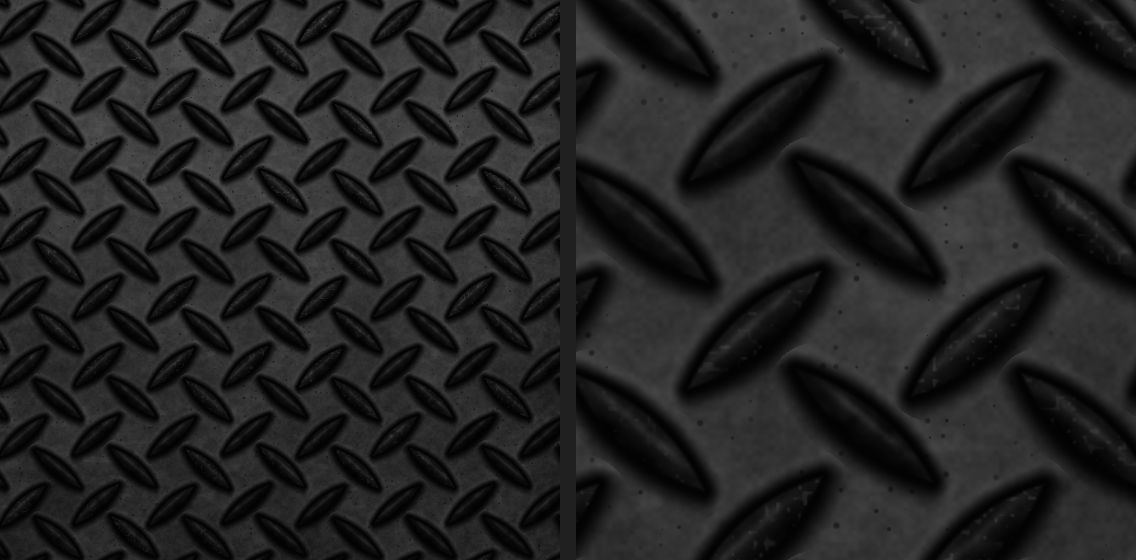
Left: the whole. Right: its middle third, enlarged.
Write a three.js fragment shader that draws this texture.

```glsl
varying vec2 vUv;

float hash(vec2 p) {
  vec3 q = fract(p.xyx * 0.1031);
  q += dot(q, q.yzx + 33.33);
  return fract((q.x + q.y) * q.z);
}

float noise(vec2 p) {
  vec2 i = floor(p), f = fract(p);
  f = f * f * (3.0 - 2.0 * f);
  return mix(mix(hash(i), hash(i + vec2(1.0, 0.0)), f.x),
             mix(hash(i + vec2(0.0, 1.0)), hash(i + 1.0), f.x), f.y);
}

float fbm(vec2 p) {
  float sum = 0.0, amp = 0.5;
  for (int i = 0; i < 4; i++) {
    sum += amp * noise(p);
    p = p * 2.03 + 17.0;
    amp *= 0.5;
  }
  return sum;
}

// Pointed lens: x across, y along
float lens(vec2 p, float halfLength, float halfWidth) {
  p = abs(p);
  float d = 0.5 * (halfLength * halfLength - halfWidth * halfWidth) / halfWidth;
  vec3 arc = halfLength * p.x < d * (p.y - halfLength)
    ? vec3(0.0, halfLength, 0.0) : vec3(-d, 0.0, d + halfWidth);
  return length(p - arc.xy) - arc.z;
}

// Nearest lug of one slant: distance, across (upward), along, random value
vec4 nearestLug(vec2 p, vec2 origin, float slant) {
  vec2 pitch = vec2(0.1334, 0.1232);
  vec2 cell = floor((p - origin) / pitch + 0.5);
  vec4 best = vec4(1.0);
  for (int j = -1; j <= 1; j++) {
    for (int i = -1; i <= 1; i++) {
      vec2 id = cell + vec2(float(i), float(j));
      vec2 seed = id + 40.0 + slant * 13.0;
      float rnd = hash(seed);
      vec2 jitter = vec2(hash(seed + 71.0), hash(vec2(id.x + 40.0, 9.0))) - 0.5;
      vec2 q = p - origin - id * pitch - jitter * vec2(0.003, 0.005);
      float angle = 0.715 + 0.05 * (rnd - 0.5);
      vec2 along = vec2(cos(angle), slant * sin(angle));
      vec2 across = vec2(-along.y, along.x);
      q = vec2(dot(q, across), dot(q, along));
      float d = lens(q, 0.0525, 0.0105 + 0.0015 * rnd) - 0.003;
      if (d < best.x) best = vec4(d, q, rnd);
    }
  }
  return best;
}

// Small round pits scattered one per cell
float pits(vec2 p) {
  vec2 id = floor(p), f = fract(p);
  vec2 center = 0.3 + 0.4 * vec2(hash(id + 3.0), hash(id + 57.0));
  float size = 0.27 * hash(id + 91.0);
  return smoothstep(size, size * 0.3, length(f - center)) * step(0.72, hash(id + 23.0));
}

void main() {
  vec2 p = vUv;
  float grime = fbm(p * 9.0);
  float grain = fbm(p * 85.0);
  float speck = noise(p * 300.0);

  // Plate, brighter toward the top
  float shade = mix(0.145, 0.252, smoothstep(0.0, 0.85, p.y));
  shade *= 1.0 - 0.15 * smoothstep(0.3, 0.55, abs(p.x - 0.47));
  shade += 0.11 * (grime - 0.47) + 0.08 * (grain - 0.47) + 0.03 * (speck - 0.5);

  // Pits and pale scuffs
  shade *= 1.0 - 0.45 * pits(p * 95.0) * smoothstep(0.35, 0.6, grime);
  float scuff = smoothstep(0.62, 0.85, noise(p * vec2(45.0, 95.0) + 8.0));
  shade += 0.025 * scuff * smoothstep(0.4, 0.65, grime);

  // Alternating lugs
  vec4 rising = nearestLug(p, vec2(0.040, 0.961), 1.0);
  vec4 falling = nearestLug(p, vec2(0.104, 0.904), -1.0);
  vec4 lug = rising.x < falling.x ? rising : falling;

  // Black rim and soft shadow, wider below each lug
  float below = smoothstep(0.006, -0.012, lug.y);
  float shadow = 1.0 - smoothstep(-0.001, 0.009 + 0.007 * below, lug.x);
  shade = mix(shade, 0.012, shadow);
  shade += 0.02 * (1.0 - below) * exp(-pow((lug.x - 0.010) / 0.003, 2.0));

  // Lug face with a lit upper ridge and worn flecks
  float light = mix(0.7, 1.1, smoothstep(0.0, 0.8, p.y));
  float ridge = exp(-pow((lug.y - 0.0035) / 0.003, 2.0));
  ridge *= 1.0 - smoothstep(0.022, 0.047, abs(lug.z));
  float face = 0.055 + 0.03 * lug.w + 0.09 * ridge * (0.5 + grain);
  face *= mix(0.3, 1.0, smoothstep(-0.011, 0.001, lug.y));
  face += 0.08 * smoothstep(0.68, 0.95, speck) * smoothstep(0.3, 0.9, lug.w);
  face += 0.08 * (grain - 0.47);
  shade = mix(shade, face * light, smoothstep(-0.0015, -0.0045, lug.x));

  gl_FragColor = vec4(vec3(clamp(shade, 0.008, 0.31)), 1.0);
}
```
